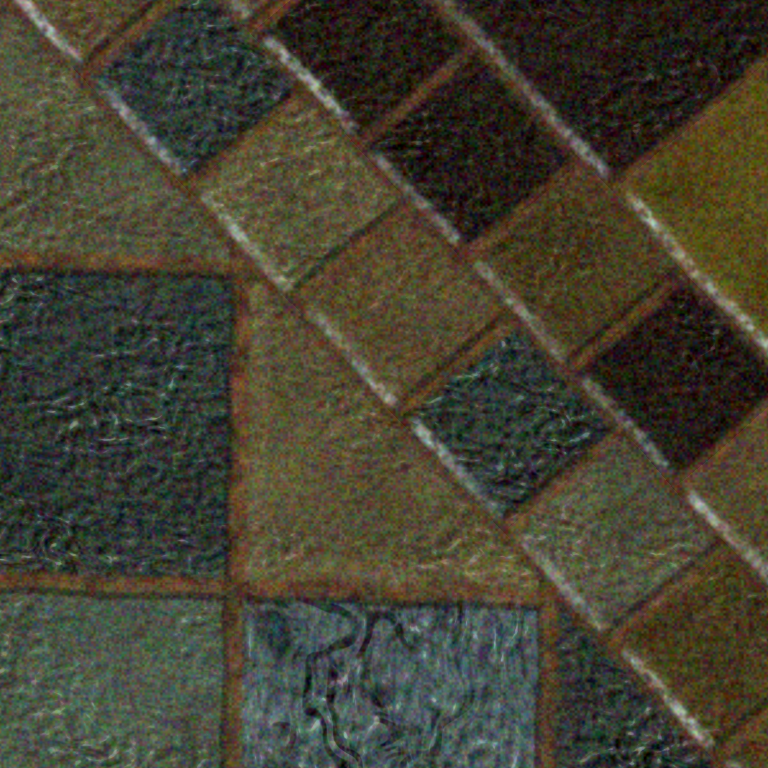
Write a WebGL 2 fragment shader that draws this texture.

```glsl
#version 300 es
precision highp float;
// Glazed stone tiles: a square grid at the left, crossed by a diagonal band of
// two staggered rows of small tiles, with large tiles beyond. Signed distances
// place joints and glints; cellular relief and value noise give the surface.
#define BAND_DIR vec2(0.680, 0.733)
#define BAND_EDGE 0.009
#define BAND_WIDTH 0.2025
#define GRID_ORIGIN vec2(0.316, 0.337)
#define GRID_PITCH vec2(0.410, 0.418)
#define JOINT_WIDTH 0.017
#define RELIEF 0.17
#define GRAIN 0.17
#define GLINT 0.85

uniform vec2 u_resolution;
out vec4 fragColor;

// Glaze colours, with roughness in the last component
const vec4 SLATE = vec4(0.18, 0.21, 0.19, 0.9);
const vec4 EMBER = vec4(0.135, 0.105, 0.08, 0.45);
const vec4 OLIVE = vec4(0.355, 0.325, 0.215, 0.5);
const vec4 MOSS = vec4(0.32, 0.32, 0.235, 0.55);
const vec4 UMBER = vec4(0.275, 0.23, 0.12, 0.4);
const vec4 TAN = vec4(0.325, 0.275, 0.175, 0.35);
const vec4 STEEL = vec4(0.295, 0.355, 0.35, 0.9);
const vec4 SAGE = vec4(0.295, 0.34, 0.28, 0.6);
const vec4 GOLD = vec4(0.325, 0.275, 0.095, 0.1);
const vec3 GROUT_LIT = vec3(0.43, 0.305, 0.18);
const vec3 GROUT_DIM = vec3(0.29, 0.21, 0.135);
const vec3 SHADOW = vec3(0.14, 0.105, 0.075);
const vec3 GLINT_COLOUR = vec3(0.70, 0.74, 0.71);

const vec4 GRID_TILES[9] = vec4[9](MOSS, OLIVE, OLIVE, SLATE, OLIVE, OLIVE, SAGE, STEEL, SLATE);
const vec4 LOWER_ROW[8] = vec4[8](TAN, SLATE, OLIVE, TAN, SLATE, MOSS, UMBER, UMBER);
const vec4 UPPER_ROW[8] = vec4[8](TAN, EMBER, EMBER, UMBER, EMBER, TAN, UMBER, UMBER);

float hash(vec2 p) {
  vec3 q = fract(p.xyx * 0.1031);
  q += dot(q, q.yzx + 33.33);
  return fract((q.x + q.y) * q.z);
}

float noise(vec2 p) {
  vec2 i = floor(p), f = fract(p);
  f = f * f * (3.0 - 2.0 * f);
  return mix(mix(hash(i), hash(i + vec2(1, 0)), f.x),
             mix(hash(i + vec2(0, 1)), hash(i + vec2(1, 1)), f.x), f.y);
}

float cellular(vec2 p) {
  vec2 i = floor(p), f = fract(p);
  float nearest = 2.0;
  for (int y = -1; y <= 1; y++)
    for (int x = -1; x <= 1; x++) {
      vec2 c = vec2(x, y);
      vec2 seed = vec2(hash(i + c), hash(i + c + 57.0));
      nearest = min(nearest, length(c + seed - f));
    }
  return nearest;
}

float height(vec2 p) {
  p += 1.2 * vec2(noise(p * 0.7), noise(p * 0.7 + 40.0));
  return cellular(p) + 0.6 * cellular(p * 2.1 + 9.0);
}

float stripe(float d, float width) {
  return 1.0 - smoothstep(0.2 * width, width, abs(d));
}

vec3 colourGrain(vec2 p) {
  return vec3(noise(p), noise(p + 71.0), noise(p + 143.0)) - 0.5;
}

void main() {
  vec2 p = gl_FragCoord.xy / u_resolution;
  p.y = 1.0 - p.y;
  vec2 q = p + 0.0015 * sin(p.yx * vec2(41.0, 33.0));
  float along = dot(q, BAND_DIR);
  float across = dot(q, vec2(BAND_DIR.y, -BAND_DIR.x)) - BAND_EDGE;
  float row = clamp(floor(across / BAND_WIDTH), -1.0, 2.0);
  vec4 tile;
  vec2 reliefScale = vec2(42.0, 58.0);
  float lit, shade, bevel = 0.0, cross = 1.0, tileId = 0.0, streaks = 0.0;

  if (row < 0.0) {
    // Square grid, slightly skewed
    vec2 skewed = q + vec2(0.02 * (q.y - 0.35), -0.03 * q.x);
    vec2 g = (skewed - GRID_ORIGIN) / GRID_PITCH;
    vec2 cell = clamp(floor(g) + 1.0, 0.0, 2.0);
    vec2 edge = (g - round(g)) * GRID_PITCH;
    int index = int(cell.x + 3.0 * cell.y);
    tile = GRID_TILES[index];
    if (index == 7) {
      reliefScale = vec2(58.0, 32.0);
      float vein = noise(p * vec2(58.0, 17.0) + 4.0 * noise(p * 22.0));
      float heart = exp(-pow((p.x - 0.46) / 0.13, 2.0));
      streaks = smoothstep(0.5, 0.8, vein) * (0.35 + 0.65 * heart);
    }
    lit = max(stripe(edge.x, JOINT_WIDTH), stripe(edge.y, JOINT_WIDTH));
    shade = max(stripe(edge.x + 0.012, 0.008), stripe(edge.y - 0.014, 0.009));
    bevel = max(stripe(edge.x - 0.026, 0.018), stripe(edge.y + 0.026, 0.022));
  } else {
    // Staggered tiles along the band
    float start = row < 0.5 ? 0.3477 : row < 1.5 ? 0.4557 : 0.7253;
    float pitch = row < 1.5 ? 0.202 : 0.41;
    float k = (along - start - 0.05 * (across - row * BAND_WIDTH)) / pitch;
    cross = (k - round(k)) * pitch;
    tileId = floor(k);
    int index = clamp(int(tileId) + 2, 0, 7);
    tile = row < 0.5 ? LOWER_ROW[index] : row < 1.5 ? UPPER_ROW[index] : k < 0.0 ? EMBER : GOLD;
    lit = 0.85 * stripe(cross, 0.015);
    shade = stripe(cross + 0.013, 0.010);
  }

  // Wrinkled glaze, lit from the upper left
  vec2 r = p * reliefScale;
  float slope = height(r + vec2(0.16, 0.2)) - height(r - vec2(0.16, 0.2));
  float patches = 0.35 + 1.1 * noise(p * 11.0 + 4.0);
  vec3 colour = tile.rgb * (0.88 + 0.24 * noise(p * 16.0)) * (1.0 - 0.5 * streaks);
  colour += RELIEF * tile.a * patches * slope * vec3(0.9, 1.0, 0.95);
  colour += tile.a * 0.15 * smoothstep(0.4, 0.9, slope * patches);
  colour += 0.035 * bevel * vec3(1.0, 0.85, 0.6);

  // Joints and their shadows
  colour = mix(colour, SHADOW, 0.6 * shade);
  colour = mix(colour, GROUT_LIT * (0.65 + 0.45 * noise(p * 50.0)), 0.85 * lit);
  float railId = clamp(round(across / BAND_WIDTH), 0.0, 2.0);
  float rail = across - railId * BAND_WIDTH;
  colour = mix(colour, GROUT_DIM, 0.8 * stripe(rail, 0.016));

  // Broken glints on the lower left tile edges
  float sparkle = 0.15 + 1.0 * noise(vec2(along * 130.0, across * 130.0));
  sparkle *= 0.55 + 0.75 * noise(vec2(along * 28.0, railId * 7.0));
  float strength = 0.5 + 0.45 * hash(vec2(tileId + 20.0, railId + 5.0));
  if (railId > 1.5) strength = tileId < 0.0 ? 0.55 : 0.85;
  float ends = smoothstep(0.006, 0.030, abs(cross));
  float glint = (stripe(rail - 0.011, 0.012) * sparkle + 0.14 * stripe(rail - 0.013, 0.024)) * strength * ends;
  colour = mix(colour, GLINT_COLOUR, clamp(GLINT * glint, 0.0, 1.0));

  // Fine coloured grain
  colour += GRAIN * (colourGrain(p * 300.0) + 0.6 * colourGrain(p * 150.0 + 31.0));
  fragColor = vec4(clamp(colour, 0.0, 1.0), 1.0);
}
```
